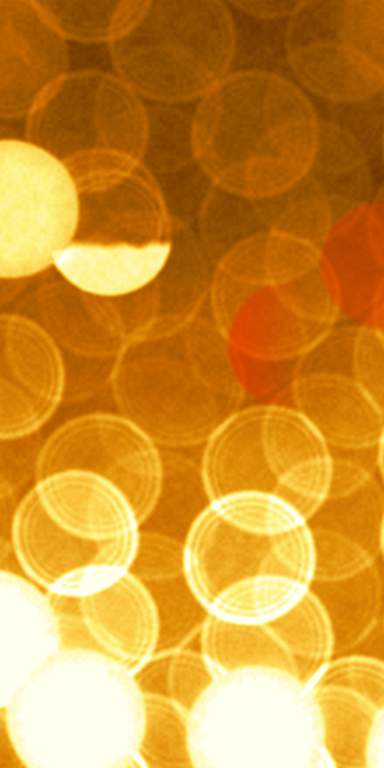
This background is drawn by a Shadertoy shader. Its source:

```glsl
// Warm golden bokeh: overlapping translucent light discs, dim above and blazing below.
#define RADIUS 0.165
#define SPACING vec2(0.456, 0.215)
#define JITTER 0.07
#define EDGE 0.009
#define RIM_GAIN 0.85
#define FILL_GAIN 0.85
#define GHOST_GAIN 0.45
#define GRAIN 0.32
#define BASE_LIGHT 2.2
#define LAMP_LIGHT 6.3
#define RED_TINT vec3(0.90, 0.27, 0.0)

float hash(vec2 p) {
    vec3 q = fract(vec3(p.xyx) * 0.1031);
    q += dot(q, q.yzx + 33.33);
    return fract((q.x + q.y) * q.z);
}

float noise(vec2 p) {
    vec2 i = floor(p), f = fract(p);
    f = f * f * (3.0 - 2.0 * f);
    return mix(mix(hash(i), hash(i + vec2(1, 0)), f.x),
               mix(hash(i + vec2(0, 1)), hash(i + vec2(1, 1)), f.x), f.y);
}

// Light level to colour, from deep brown through amber to near white
vec3 amber(float level) {
    vec3 stops[7] = vec3[7](
        vec3(0.42, 0.20, 0.00), vec3(0.58, 0.32, 0.00), vec3(0.77, 0.40, 0.00),
        vec3(0.88, 0.56, 0.03), vec3(0.98, 0.76, 0.23), vec3(0.99, 0.94, 0.47),
        vec3(1.00, 1.00, 0.93));
    vec3 col = stops[0];
    for (int i = 1; i < 7; i++)
        col = mix(col, stops[i], clamp(level - float(i - 1), 0.0, 1.0));
    return col;
}

float inside(float d) {
    return smoothstep(EDGE, -EDGE, d);
}

float line(float d, float width) {
    return exp(-d * d / (width * width));
}

// Bright outer rim with fainter concentric lines within
float rim(float d) {
    return line(d + 0.010, 0.010) + 0.55 * line(d + 0.033, 0.006)
         + 0.25 * line(d + 0.052, 0.006);
}

// Staggered, jittered lattice of translucent discs
float bokeh(vec2 p, float seed) {
    float sum = 0.0;
    for (int j = -1; j <= 10; j++)
    for (int i = -1; i <= 3; i++) {
        vec2 cell = vec2(i, j);
        float stagger = mod(cell.y, 4.0) < 0.5 ? 0.0 : 0.5;
        vec2 wander = vec2(hash(cell + seed), hash(cell.yx + seed + 17.3)) - 0.5;
        vec2 centre = (cell + vec2(stagger, 0.7)) * SPACING + JITTER * wander;
        float strength = 0.55 + 0.9 * hash(cell + seed + 41.7);
        vec2 q = p - centre;
        float d = length(q) - RADIUS * (0.96 + 0.1 * hash(cell + seed + 5.1));
        float arc = 0.6 + 0.7 * noise(q * 7.0 + cell * 3.7);
        sum += strength * (FILL_GAIN * inside(d) + RIM_GAIN * arc * rim(d));
    }
    return sum;
}

// Opaque glowing disc, slightly yellower at its border
float lamp(float level, vec2 p, vec2 centre, float radius, float peak) {
    float d = length(p - centre) - radius;
    float glow = 0.9 * exp(-max(d, 0.0) / 0.025);
    float face = peak - 0.7 * smoothstep(-0.07, 0.0, d);
    return mix(level + glow, max(level, face), inside(d));
}

void mainImage(out vec4 fragColor, in vec2 fragCoord) {
    vec2 p = 2.0 * fragCoord / iResolution.y;
    vec2 soft = p + 0.006 * (vec2(noise(p * 9.0), noise(p * 9.0 + 31.0)) - 0.5);

    // Backdrop, darker toward the top and in the lowest gaps
    float level = BASE_LIGHT - 2.0 * smoothstep(0.5, 1.75, p.y)
                - 0.6 * smoothstep(0.25, 0.0, p.y);
    level += 0.9 * smoothstep(0.28, 0.5, abs(p.x - 0.5)) * smoothstep(1.6, 1.85, p.y);
    level += 0.5 * (noise(p * 5.0) - 0.5);

    // Translucent discs and their fainter echoes
    float gain = mix(1.15, 0.42, smoothstep(0.3, 1.6, p.y));
    level += gain * bokeh(soft, 3.0);
    level += gain * GHOST_GAIN * bokeh(soft - vec2(0.15, 0.09), 29.0);

    // Half-lit disc and its bright neighbour
    vec2 halfCentre = vec2(0.285, 1.395);
    float halfDist = length(soft - halfCentre) - RADIUS;
    float lit = smoothstep(1.385, 1.35, p.y + 0.015 * noise(p * 25.0));
    level += 0.8 * rim(halfDist);
    level = mix(level, max(level, 5.3), inside(halfDist) * lit);
    level = lamp(level, soft, vec2(0.025, 1.455), 0.18, 5.1);

    // Blazing lamps along the bottom
    for (int k = -1; k <= 2; k++) {
        float i = float(k);
        vec2 centre = vec2(max(0.2 + 0.467 * i, -0.03),
                           0.13 - 0.045 * i + 0.16 * step(i, -0.5));
        level = lamp(level, soft, centre, 0.18, LAMP_LIGHT);
    }

    // Mottled grain
    level += GRAIN * (noise(p * 110.0) + noise(p * 45.0) - 1.0);
    vec3 col = amber(level);

    // Red crescents on the right
    for (int k = 0; k < 2; k++) {
        float i = float(k);
        vec2 q = soft - vec2(0.76 + 0.24 * i, 1.10 + 0.21 * i);
        float fade = mix(smoothstep(0.06, -0.15, q.x), 0.7, i);
        col = mix(col, RED_TINT * (0.8 + 0.08 * level), 0.85 * fade * inside(length(q) - RADIUS));
    }
    fragColor = vec4(col, 1.0);
}
```
